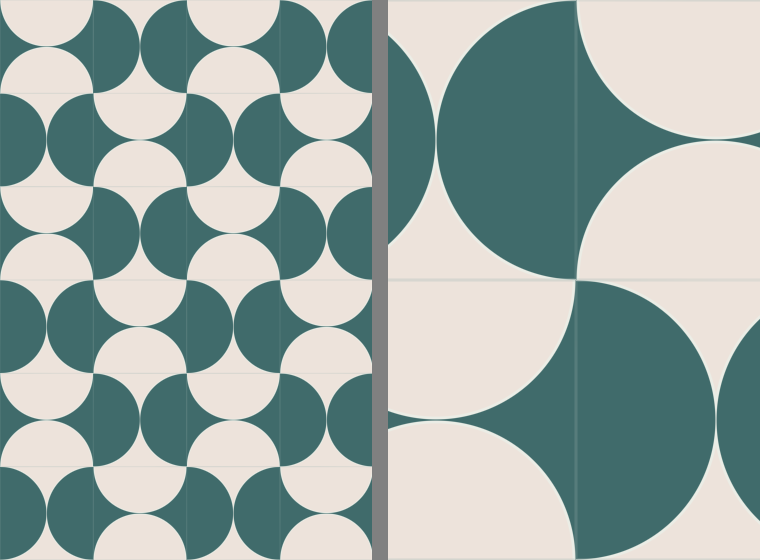
Left, the full canvas; right, a detail of the centre.
Write a Shadertoy shader that draws this pattern.

```glsl
// Checkerboard of tiles with paired half discs, teal and cream, with faint tile seams.

const float ROWS = 6.0;
const float DISC_RADIUS = 0.498;
const float RIM_WIDTH = 0.010;
const float SEAM_WIDTH = 0.011;

const vec3 TEAL = vec3(0.25, 0.42, 0.42);
const vec3 CREAM = vec3(0.93, 0.89, 0.86);
const vec3 PALE_RIM = vec3(0.92, 0.93, 0.90);
const vec3 SEAM_GREY = vec3(0.72, 0.77, 0.75);

// Distance to two half discs centred on the lower and upper tile edges.
float halfDiscs(vec2 local, float radius) {
    return length(vec2(local.x, 0.5 - abs(local.y))) - radius;
}

// Signed distance to the cream area: negative inside cream.
float creamDistance(vec2 p, float radius) {
    vec2 cell = floor(p);
    vec2 local = p - cell - 0.5;
    bool creamDiscs = mod(cell.x + cell.y, 2.0) > 0.5;
    return creamDiscs ? halfDiscs(local, radius) : -halfDiscs(local.yx, radius);
}

// Coverage of a thin line at every whole number of each axis.
vec2 seamLines(vec2 p, float width, float blur) {
    vec2 d = abs(p - round(p)) - 0.5 * width;
    return 1.0 - smoothstep(-blur, blur, d);
}

// Gentle change of strength along a seam and from one seam to the next.
float seamWear(float along, float index) {
    return 0.8 + 0.12 * sin(along * 2.3 + index * 1.7) + 0.08 * sin(along * 5.1 - index * 2.9);
}

void mainImage(out vec4 fragColor, in vec2 fragCoord) {
    vec2 p = fragCoord / iResolution.y * ROWS;
    float blur = 0.75 * ROWS / iResolution.y;

    // Flat shapes with a pale rim just inside the cream.
    float d = creamDistance(p, DISC_RADIUS);
    float cream = 1.0 - smoothstep(-blur, blur, d);
    float rim = smoothstep(-RIM_WIDTH - blur, -RIM_WIDTH + blur, d);
    vec3 color = mix(TEAL, mix(CREAM, PALE_RIM, rim), cream);

    // Seams: upright ones are fainter than level ones.
    vec2 seam = seamLines(p, SEAM_WIDTH, blur);
    float upright = 0.22 * seam.x * seamWear(p.y, round(p.x));
    float level = 0.50 * seam.y * seamWear(p.x, round(p.y));
    color = mix(color, SEAM_GREY, max(upright, level));

    fragColor = vec4(color, 1.0);
}
```
